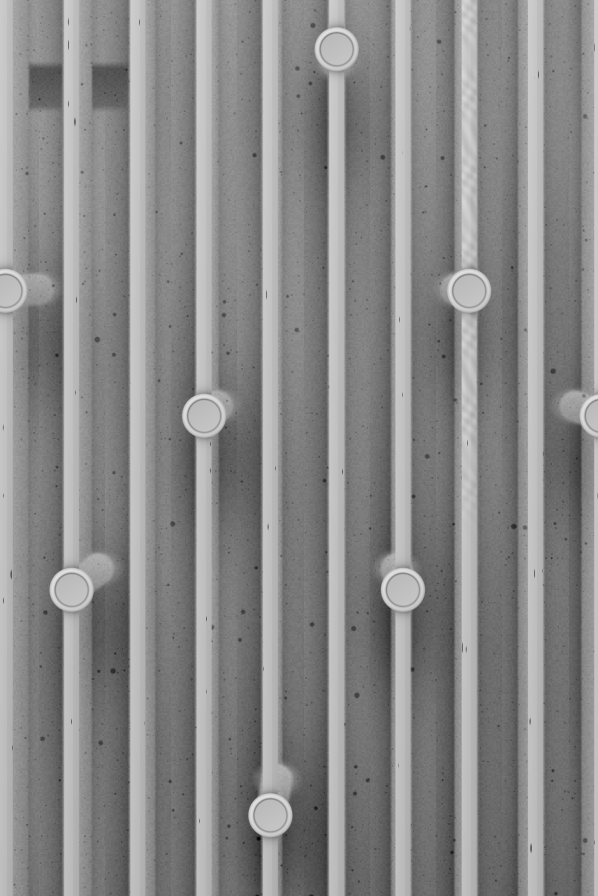
A WebGL 2 fragment shader for this pattern:

```glsl
#version 300 es
precision highp float;
// Grey ribbed metal wall: nine vertical bars across, with scattered round pegs.

#define PITCH 0.1108
#define FIRST_BAR 0.0090
#define BAR_HALF 0.0125
#define FLANK_LEAN 0.042
#define PEG_RADIUS 0.0370
#define DISC_RADIUS 0.0275
#define VANISH vec2(0.563, 1.05)
#define WORN_BAR 7.0
#define SPECK_DARKNESS 0.20
#define GRAIN 0.035

uniform vec2 u_resolution;
out vec4 fragColor;

// Peg height on each bar, in canvas widths; negative means no peg.
const float PEG_Y[10] = float[10](1.012, 0.512, -1.0, 0.803, 0.135,
                                  1.416, 0.512, 1.012, -1.0, 0.803);

float hash(vec2 v) {
    vec3 h = fract(v.xyx * vec3(0.1031, 0.1030, 0.0973));
    h += dot(h, h.yzx + 33.33);
    return fract((h.x + h.y) * h.z);
}

// Smooth coverage of the region where dist is negative.
float fill(float dist, float soft) {
    return 1.0 - smoothstep(-soft, soft, dist);
}

// One randomly placed dot in some of the cells.
float specks(vec2 p, float cells, float density) {
    vec2 id = floor(p * cells);
    vec2 center = 0.25 + 0.5 * vec2(hash(id + 3.1), hash(id + 17.7));
    float size = mix(0.06, 0.20, pow(hash(id + 41.3), 3.0));
    float dist = length(fract(p * cells) - center) - size;
    return fill(dist, 0.07) * step(hash(id), density);
}

float capsule(vec2 p, vec2 tip, float radius) {
    float t = clamp(dot(p, tip) / max(dot(tip, tip), 1e-5), 0.0, 1.0);
    return length(p - tip * t) - radius;
}

void main() {
    vec2 p = gl_FragCoord.xy / u_resolution.x;
    float px = 0.8 / u_resolution.x;
    float height = p.y / 1.5;

    // Nearest bar, and the flank that perspective reveals on each side
    float bar = floor((p.x - FIRST_BAR) / PITCH + 0.5);
    float barX = FIRST_BAR + bar * PITCH;
    float d = p.x - barX;
    float lean = (VANISH.x - barX) * FLANK_LEAN;
    float flank = max(lean * sign(d), 0.0) + 0.003;
    float t = fract((p.x - FIRST_BAR) / PITCH);

    // Recessed panel: lighter at the top left, darker toward its right edge
    float tone = 0.475 + 0.14 * (height - 0.5) - 0.07 * (p.x - 0.5);
    tone += 0.035 - 0.10 * smoothstep(0.35, 0.95, t);
    tone += 0.018 * sin(p.y * 5.0 + bar * 2.3) + 0.010 * sin(p.y * 11.0 + p.x * 7.0);
    float crease = abs(d) - BAR_HALF - flank;
    tone -= 0.075 * exp(-max(crease, 0.0) / 0.009);

    // Two shaded openings beside the second bar
    vec2 slot = abs(p - vec2(0.132, 1.353)) - vec2(0.086, 0.037);
    float slotMask = fill(max(slot.x, slot.y), 0.008);
    tone = mix(tone, 0.29 + 1.6 * max(1.375 - p.y, 0.0), slotMask * 0.85);

    // Peg shadows, and the peg closest to this point
    vec2 q = vec2(9.0), base = vec2(0.0);
    float shadow = 0.0;
    for (int i = 0; i < 10; i++) {
        if (PEG_Y[i] < 0.0) continue;
        vec2 peg = vec2(FIRST_BAR + float(i) * PITCH, PEG_Y[i]);
        vec2 root = (VANISH - peg) * vec2(0.10, 0.065);
        vec2 s = (p - peg - root - vec2(0.008, -0.085)) * vec2(15.0, 8.5);
        shadow += exp(-dot(s, s));
        if (length(p - peg) < length(q)) { q = p - peg; base = root; }
    }
    tone -= 0.12 * shadow;

    // Bar flank
    float side = clamp((abs(d) - BAR_HALF) / flank, 0.0, 1.0);
    float flankTone = mix(0.62, 0.53, side) + 0.07 * (height - 0.5) - 0.07 * shadow;
    tone = mix(tone, flankTone, fill(crease, px + 0.0015));

    // Peg stem and its flared foot, receding behind the cap
    float foot = length((q - base) * vec2(0.85, 1.1)) - 0.031;
    tone = mix(tone, 0.56 + 1.5 * (q.y - base.y), fill(foot, 0.009) * 0.65);
    float stem = capsule(q, base, 0.026);
    float stemTone = 0.64 + 2.4 * (q.y - 0.5 * base.y);
    tone = mix(tone, clamp(stemTone, 0.40, 0.74), fill(stem, 0.004) * 0.75);

    // Specks and fine grain on the recessed metal
    float dots = 0.45 * specks(p, 95.0, 0.30) + specks(p + 0.37, 42.0, 0.09);
    tone -= SPECK_DARKNESS * dots;
    tone += GRAIN * (hash(floor(p * 340.0)) - 0.5);

    // Bar face, with dents on one bar and a few thin scratches
    float faceTone = 0.755 - 2.2 * d + 0.05 * (height - 0.5) - 0.025 * step(0.003, d);
    float dent = sin(p.y * 150.0 + 3.0 * sin(p.y * 47.0)) * sin(d * 260.0 + p.y * 90.0);
    float worn = step(abs(bar - WORN_BAR), 0.1) * smoothstep(0.55, 0.75, p.y);
    faceTone += 0.045 * dent * worn;
    faceTone -= 0.35 * specks(p * vec2(1.0, 0.16) + 0.71, 150.0, 0.035);
    float r = length(q);
    faceTone -= 0.22 * exp(-max(r - PEG_RADIUS, 0.0) / 0.006);
    tone = mix(tone, faceTone, fill(abs(d) - BAR_HALF, px));

    // Peg cap: raised bright rim around a slightly sunken disc
    float light = dot(q, vec2(-0.5, 0.85)) / PEG_RADIUS;
    float rim = 0.5 * (PEG_RADIUS + DISC_RADIUS);
    float capTone = 0.84 + 0.05 * light - 0.16 * smoothstep(0.0, 0.006, abs(r - rim));
    float discTone = 0.75 - 0.03 * light;
    capTone = mix(capTone, discTone, fill(r - DISC_RADIUS, px));
    capTone -= (0.17 + 0.07 * light) * fill(abs(r - DISC_RADIUS) - 0.0012, 0.0015);
    tone = mix(tone, capTone, fill(r - PEG_RADIUS, px));

    fragColor = vec4(vec3(clamp(tone, 0.0, 1.0)), 1.0);
}
```
